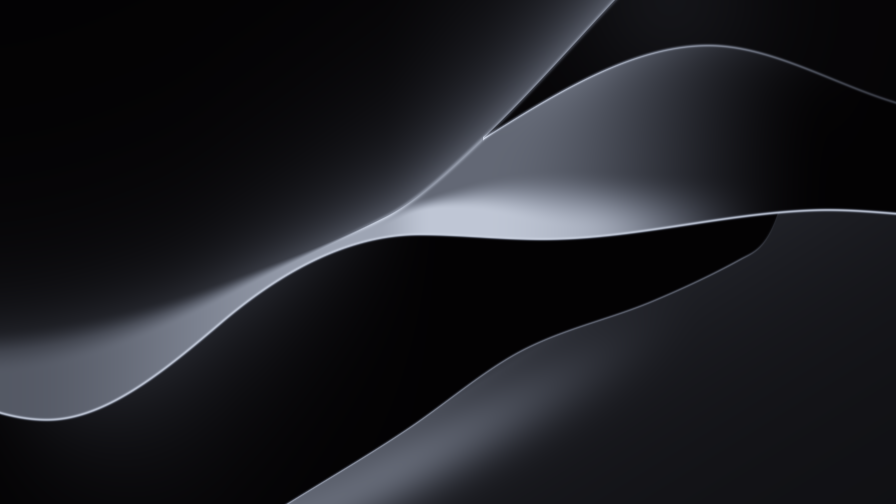
A Shadertoy shader for this background:

```glsl
// Dark satin ribbons: a bright folded band crosses the canvas above a hollow and a lower sheet.
// Smooth cubic curves bound the sheets; signed distances to them give masks, glows and rims.
// Each sheet is shaded as one grey level, tinted cool blue at the end.

// Cubic between knots (x, y, slope), straight beyond them; returns (height, slope).
vec2 span(float x, vec3 a, vec3 b) {
    float width = b.x - a.x;
    float t = clamp((x - a.x) / width, 0.0, 1.0);
    float rise = (b.y - a.y) / width;
    float c2 = 3.0 * rise - 2.0 * a.z - b.z;
    float c3 = a.z + b.z - 2.0 * rise;
    float slope = a.z + t * (2.0 * c2 + 3.0 * t * c3);
    float y = a.y + width * t * (a.z + t * (c2 + t * c3));
    return vec2(y + slope * (x - clamp(x, a.x, b.x)), slope);
}

// Three joined spans.
vec2 path(float x, vec3 a, vec3 b, vec3 c, vec3 d) {
    return x < b.x ? span(x, a, b) : x < c.x ? span(x, b, c) : span(x, c, d);
}

// Approximate signed distance, positive above the curve.
float above(vec2 p, vec2 curve) {
    return (p.y - curve.x) / sqrt(1.0 + curve.y * curve.y);
}

float gauss(float d, float width) {
    return exp(-d * d / (width * width));
}

float glow(float d, float reach) {
    return exp(-max(d, 0.0) / reach);
}

// Bright lower edge of the ribbon.
vec2 ribbonEdge(float x) {
    vec3 crest = vec3(0.833, 0.535, 0.0);
    return x < crest.x
        ? path(x, vec3(0.0, 0.181, -0.28), vec3(0.093, 0.167, 0.0), vec3(0.44, 0.361, 0.85), crest)
        : path(x, crest, vec3(1.076, 0.5255, 0.0), vec3(1.62, 0.583, 0.03), vec3(1.778, 0.576, -0.08));
}

// Upper ribbon edge, which climbs into the diagonal ridge.
vec2 ridgeEdge(float x) {
    vec3 bend = vec3(0.463, 0.433, 0.45);
    return x < bend.x
        ? span(x, vec3(0.0, 0.301, 0.08), bend)
        : path(x, bend, vec3(0.764, 0.569, 0.5), vec3(0.958, 0.7245, 0.95), vec3(1.22, 1.0, 1.07));
}

// Rounded top of the right lobe.
vec2 lobeEdge(float x) {
    vec3 top = vec3(1.405, 0.91, 0.0);
    return x < top.x ? span(x, vec3(0.958, 0.7245, 0.63), top)
                     : span(x, top, vec3(1.778, 0.796, -0.3));
}

// Rim of the lower sheet.
vec2 sheetEdge(float x) {
    vec3 knee = vec3(1.296, 0.403, 0.42);
    return x < knee.x
        ? path(x, vec3(0.569, 0.0, 0.62), vec3(0.81, 0.15, 0.67), vec3(1.042, 0.308, 0.5), knee)
        : path(x, knee, vec3(1.47, 0.486, 0.55), vec3(1.544, 0.579, 3.0), vec3(1.8, 1.347, 3.0));
}

float shadeRibbon(vec2 p, float lobeDist) {
    float band = mix(0.34, 0.64, smoothstep(0.0, 0.75, p.x));
    float lobe = 0.40 * (1.0 - smoothstep(0.95, 1.65, p.x));
    lobe += 0.10 * glow(-lobeDist, 0.05) * smoothstep(0.95, 1.2, p.x) * (1.0 - smoothstep(1.3, 1.75, p.x));
    // Soft bright fold along the foot of the lobe
    vec2 fold = path(p.x, vec3(0.794, 0.576, 0.5), vec3(0.93, 0.61, 0.12),
                     vec3(1.1, 0.608, -0.05), vec3(1.45, 0.598, 0.0));
    float soft = mix(0.012, 0.06, smoothstep(0.8, 1.15, p.x));
    float lit = 1.0 - smoothstep(-soft, soft, p.y - fold.x);
    lobe += 0.37 * lit * (1.0 - smoothstep(1.15, 1.55, p.x));
    return mix(band, lobe, smoothstep(0.74, 0.86, p.x));
}

float shadeSheet(vec2 p) {
    float depth = 0.85 * (0.62 * (p.x - 0.569) - p.y);
    float crease = p.y - 0.016 - 0.52 * (p.x - 0.694);
    float fade = 1.0 - smoothstep(0.75, 1.4, p.x);
    return 0.05 + 0.08 * glow(depth, 0.25) + fade * (0.27 * gauss(crease, 0.08) + 0.08 * glow(depth, 0.03));
}

void mainImage(out vec4 fragColor, in vec2 fragCoord) {
    vec2 p = fragCoord / iResolution.xy * vec2(16.0 / 9.0, 1.0);
    float aa = 0.8 / iResolution.y;
    float rim = max(0.0028, aa);
    float ribbonDist = above(p, ribbonEdge(p.x));
    float ridgeDist = above(p, ridgeEdge(p.x));
    float lobeDist = above(p, lobeEdge(p.x));
    float sheetDist = above(p, sheetEdge(p.x));
    float pastFork = step(0.958, p.x);

    // Haze behind the ridge
    float haze = 0.20 * glow(ridgeDist, 0.06) + 0.16 * glow(ridgeDist, 0.16);
    haze *= mix(0.5, 1.0, smoothstep(0.3, 0.9, p.x));

    // Ribbon and lobe, with the dark gap above the lobe
    float gap = 0.01 + 0.06 * gauss(length(p - vec2(1.33, 1.0)), 0.2);
    float upper = mix(shadeRibbon(p, lobeDist), gap, pastFork * smoothstep(-aa, aa, lobeDist));
    float softness = mix(0.045, aa, smoothstep(0.0, 0.75, p.x));
    upper = mix(upper, haze, smoothstep(-softness, softness, ridgeDist));
    upper += 0.35 * pastFork * gauss(lobeDist, rim) * (1.0 - 0.4 * smoothstep(1.4, 1.78, p.x));
    upper += 0.20 * smoothstep(0.6, 0.8, p.x) * gauss(ridgeDist, rim * 1.5);

    // Hollow and lower sheet
    float hollow = 0.13 * glow(-ribbonDist, 0.13) * smoothstep(-0.15, 0.4, p.x);
    hollow *= 1.0 - smoothstep(0.5, 0.88, p.x);
    float lower = mix(shadeSheet(p), hollow, smoothstep(-aa, aa, sheetDist));
    lower += 0.25 * gauss(sheetDist, rim * 0.8) * (1.0 - smoothstep(1.45, 1.56, p.x));

    float level = mix(lower, upper, smoothstep(-aa, aa, ribbonDist));
    level = mix(level, 0.82, 0.85 * gauss(ribbonDist, rim));

    vec3 tint = mix(vec3(0.92, 1.0, 1.16), vec3(0.97, 1.0, 1.04), clamp(level, 0.0, 1.0));
    fragColor = vec4(level * tint + vec3(0.012, 0.008, 0.013), 1.0);
}
```
